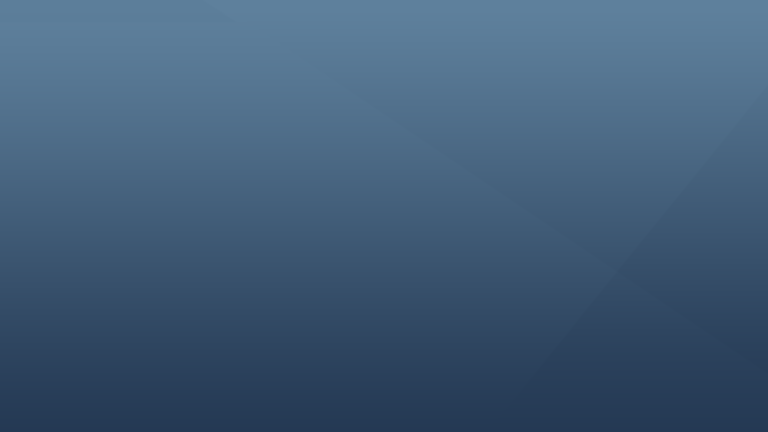
Reproduce this background procedurally as a Shadertoy shader.

```glsl
// A calm slate-blue backdrop: a vertical gradient crossed by two faint
// diagonal folds. Each fold lowers the gradient on its right side, so the
// overlapping panels read as sheets of slightly darker glass.

const vec3 SKY_BLUE  = vec3(0.370, 0.503, 0.613);
const vec3 DEEP_NAVY = vec3(0.140, 0.221, 0.325);

// Antialiased coverage of the region where the signed distance is positive.
float cover(float distance, float softness) {
    return smoothstep(-softness, softness, distance);
}

// Signed distance to the line a-b, positive on its right-hand side.
float sideOfLine(vec2 p, vec2 a, vec2 b) {
    vec2 dir = normalize(b - a);
    return dot(p - a, vec2(dir.y, -dir.x));
}

// Gradient from navy to blue, flattened a little at both ends.
vec3 slateGradient(float height) {
    float h = clamp(height, 0.0, 1.0);
    return mix(DEEP_NAVY, SKY_BLUE, mix(h, smoothstep(0.0, 1.0, h), 0.38));
}

void mainImage(out vec4 fragColor, in vec2 fragCoord) {
    vec2 uv = fragCoord / iResolution.xy;
    vec2 canvas = vec2(iResolution.x / iResolution.y, 1.0);
    vec2 p = uv * canvas;
    float softness = 0.003;

    // Two folds: one descending to the right, one rising to the right.
    float falling = sideOfLine(p, vec2(1.0, 0.135) * canvas, vec2(0.28, 1.0) * canvas);
    float rising = sideOfLine(p, vec2(0.66, 0.055) * canvas, vec2(1.0, 0.803) * canvas);
    float fallingPanel = cover(falling, softness) * smoothstep(1.0, 0.75, uv.y);
    float risingPanel = cover(rising, softness) * smoothstep(0.0, 0.2, uv.y);

    // Each panel lowers the gradient behind it.
    float height = uv.y + 0.014 - 0.023 * fallingPanel - 0.032 * risingPanel;
    vec3 color = slateGradient(height);

    // Thin shaded strip in the upper left, cut off by a slanted end.
    float strip = cover(uv.y - 0.949, softness) * cover(-falling - 0.015, softness);
    color -= 0.008 * strip;

    fragColor = vec4(color, 1.0);
}
```
